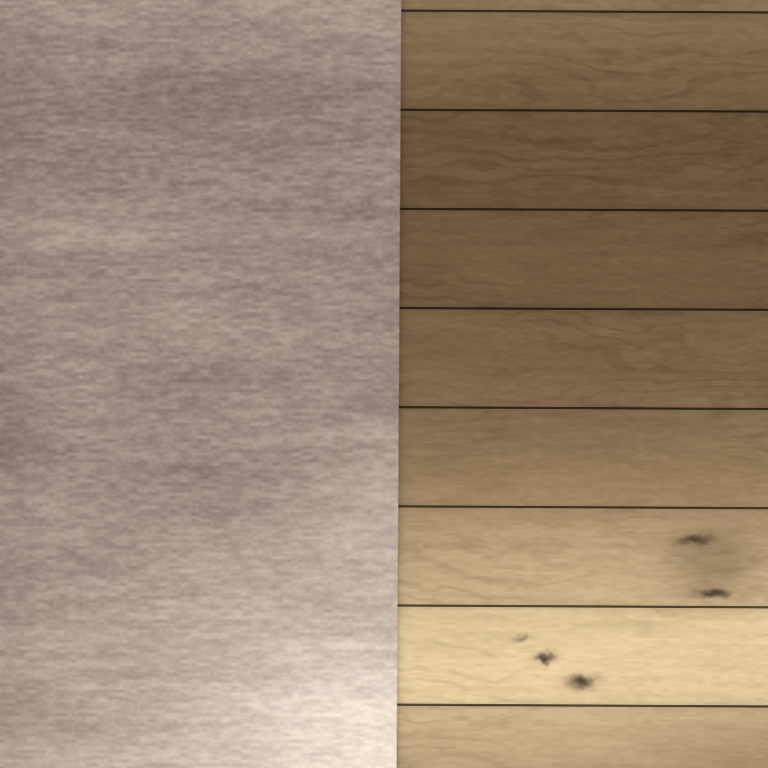
Give the GLSL for this texture, as a WebGL 1 fragment shader.

```glsl
precision highp float;
// Two floor finishes side by side: brushed grey stone on the left, oak planks on the right.
// Stretched value noise makes the stone streaks; warped contour bands make the wood grain.
// Soft light pools along the bottom, and a few dark knots mark the lower planks.

uniform vec2 u_resolution;

#define PLANK_HEIGHT 0.1291
#define FIRST_SEAM 0.0825
#define SEAM_WIDTH 0.0013
#define SEAM_TILT 0.005
#define STONE_EDGE 0.5165
#define STONE_LEAN 0.006
#define GRAIN_DEPTH 0.075
#define STONE_GRIT 0.085

float hash(vec2 p) {
  vec3 q = fract(vec3(p.xyx) * 0.1031);
  q += dot(q, q.yzx + 33.33);
  return fract((q.x + q.y) * q.z);
}

float noise(vec2 p) {
  vec2 cell = floor(p);
  vec2 f = fract(p);
  f = f * f * (3.0 - 2.0 * f);
  float low = mix(hash(cell), hash(cell + vec2(1.0, 0.0)), f.x);
  float high = mix(hash(cell + vec2(0.0, 1.0)), hash(cell + 1.0), f.x);
  return mix(low, high, f.y);
}

// Layered noise, centred on zero.
float fbm(vec2 p) {
  float sum = 0.0;
  float weight = 0.5;
  for (int i = 0; i < 4; i++) {
    sum += weight * (noise(p) - 0.5);
    p = p * 2.03 + 17.3;
    weight *= 0.5;
  }
  return sum;
}

float blob(vec2 p, vec2 center, vec2 radius) {
  vec2 d = (p - center) / radius;
  return exp(-dot(d, d));
}

vec3 stone(vec2 uv) {
  // Broad tone: dim band near the top, light pool at the lower right.
  float tone = 0.615 + 0.10 * (1.0 - smoothstep(0.0, 0.55, uv.y));
  tone += 0.025 * smoothstep(0.87, 1.0, uv.y);
  tone -= 0.055 * blob(uv, vec2(0.34, 0.80), vec2(0.30, 0.09));
  tone -= 0.035 * blob(uv, vec2(0.20, 0.39), vec2(0.30, 0.035));
  tone -= 0.045 * blob(uv, vec2(0.03, 0.25), vec2(0.17, 0.08));
  tone += 0.22 * blob(uv, vec2(0.52, 0.03), vec2(0.24, 0.20));
  tone += 0.09 * blob(uv, vec2(0.50, 0.34), vec2(0.12, 0.08));

  // Brushed streaks over cloudy stains, then fine grit.
  tone += 0.14 * fbm(uv * vec2(3.0, 14.0) + 4.0);
  tone += 0.10 * fbm(uv * vec2(9.0, 75.0) + 31.0);
  tone += STONE_GRIT * (noise(uv * vec2(75.0, 230.0)) - 0.5);
  tone += 0.045 * (noise(uv * vec2(210.0, 260.0) + 9.0) - 0.5);

  vec3 color = mix(vec3(0.50, 0.435, 0.405), vec3(0.92, 0.86, 0.80), (tone - 0.51) / 0.41);
  return color * (1.0 - 0.05 * smoothstep(0.08, 0.0, uv.x));
}

// Dark knots, with ragged outlines from noise.
float knots(vec2 uv) {
  vec2 p = uv + 0.012 * vec2(fbm(uv * 90.0), fbm(uv * 90.0 + 50.0));
  float dark = 0.85 * blob(p, vec2(0.711, 0.143), vec2(0.012, 0.006));
  dark += 0.85 * blob(p, vec2(0.757, 0.113), vec2(0.017, 0.009));
  dark += 0.40 * blob(p, vec2(0.680, 0.169), vec2(0.008, 0.004));
  dark += 0.65 * blob(p, vec2(0.905, 0.297), vec2(0.023, 0.006));
  dark += 0.70 * blob(p, vec2(0.928, 0.229), vec2(0.020, 0.005));
  dark += 0.30 * blob(p, vec2(0.930, 0.265), vec2(0.060, 0.045));
  return min(dark, 0.85);
}

vec3 wood(vec2 uv, float pixel) {
  float row = (uv.y - FIRST_SEAM + SEAM_TILT * (uv.x - 0.52)) / PLANK_HEIGHT;
  float plank = floor(row);
  float across = fract(row);
  vec2 local = vec2(uv.x, across * PLANK_HEIGHT) + vec2(0.0, plank * 3.7);

  // Light falls off upward; each board has its own slight shade.
  float lit = uv.y - 0.13;
  float tone = 0.44 + 0.42 * exp(-lit * lit / 0.06);
  tone += 0.09 * smoothstep(0.82, 1.02, uv.y);
  tone += 0.03 * (hash(vec2(plank + 9.0, 4.0)) - 0.5);
  tone -= 0.045 * (1.0 - step(0.0, plank));
  tone += 0.045 * step(0.0, plank) * step(plank, 0.0);
  tone -= 0.07 * blob(uv, vec2(1.0, 0.0), vec2(0.16, 0.07));

  // Arched contour bands fade in and out along the middle of each board.
  float field = local.y * 34.0 + 5.0 * fbm(local * vec2(6.0, 17.0)) + local.x * 2.0;
  float bands = sin(6.2832 * (field + 0.35 * fbm(local * vec2(60.0, 90.0))));
  float heart = smoothstep(0.30, 0.70, noise(local * vec2(5.0, 16.0) + 12.0));
  float grain = -0.45 * heart * smoothstep(0.1, 1.0, bands);
  grain += 0.9 * fbm(local * vec2(14.0, 140.0));
  grain += 0.5 * (noise(local * vec2(90.0, 300.0)) - 0.5);
  grain += 0.8 * fbm(local * vec2(4.0, 20.0) + 60.0);
  tone += GRAIN_DEPTH * (0.4 + tone) * grain;

  vec3 color = mix(vec3(0.43, 0.342, 0.242), vec3(0.87, 0.765, 0.595), (tone - 0.43) / 0.44);
  color = mix(color, vec3(0.25, 0.20, 0.15), knots(uv));

  // Narrow seams with a soft shade around them.
  float gap = min(across, 1.0 - across) * PLANK_HEIGHT;
  color *= 1.0 - 0.12 * exp(-gap / 0.004);
  float seam = 1.0 - smoothstep(SEAM_WIDTH - 0.5 * pixel, SEAM_WIDTH + 0.7 * pixel, gap);
  return mix(color, color * vec3(0.44, 0.40, 0.36), seam);
}

void main() {
  vec2 uv = gl_FragCoord.xy / u_resolution;
  float pixel = 1.0 / min(u_resolution.x, u_resolution.y);
  float side = uv.x - STONE_EDGE - STONE_LEAN * uv.y;
  vec3 boards = wood(uv, pixel) * (1.0 - 0.22 * exp(-max(side, 0.0) / 0.004));
  vec3 color = mix(stone(uv), boards, smoothstep(-pixel, pixel, side));
  gl_FragColor = vec4(clamp(color, 0.0, 1.0), 1.0);
}
```
